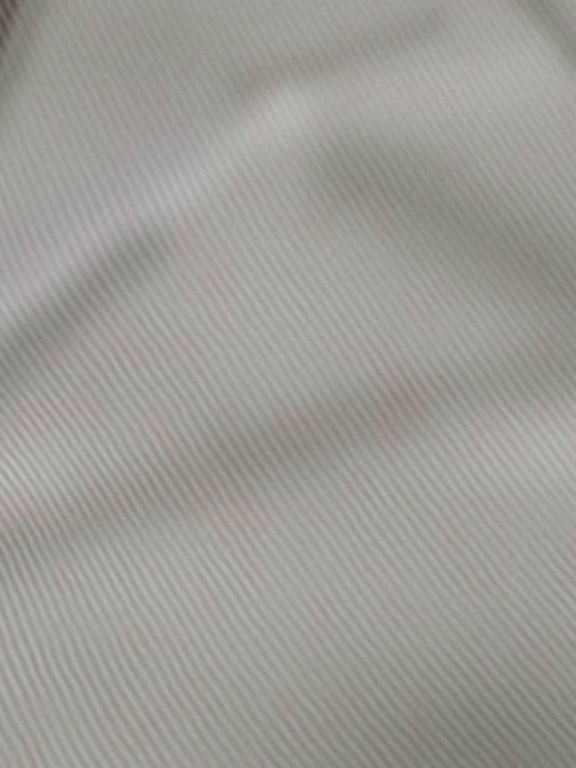
Reproduce this texture procedurally as a Shadertoy shader.

```glsl
// Softly creased pale grey twill cloth with fine diagonal ribs and faint pink mottling.

const vec3 CLOTH = vec3(0.625, 0.624, 0.599);
const vec3 SHADOW_TINT = vec3(1.0, 1.0, 1.02);
const vec3 PINK_TINT = vec3(0.012, -0.012, -0.005);
const vec3 COOL_TINT = vec3(-0.002, -0.002, 0.026);
const vec3 CORNER_BROWN = vec3(0.37, 0.34, 0.31);
const float RIBS_ACROSS = 48.0;
const float RIB_SLANT = 0.66;
const float FOLD_DEPTH = 1.45;
const float GRAIN_CELLS = 300.0;

float hash(vec2 cell) {
    vec3 q = fract(vec3(cell.xyx) * 0.1031);
    q += dot(q, q.yzx + 33.33);
    return fract((q.x + q.y) * q.z);
}

float valueNoise(vec2 p) {
    vec2 cell = floor(p);
    vec2 f = fract(p);
    f = f * f * (3.0 - 2.0 * f);
    float low = mix(hash(cell), hash(cell + vec2(1, 0)), f.x);
    float high = mix(hash(cell + vec2(0, 1)), hash(cell + vec2(1, 1)), f.x);
    return mix(low, high, f.y);
}

// Layered noise, centred on zero.
float cloudNoise(vec2 p) {
    float sum = 0.0;
    float weight = 0.5;
    for (int i = 0; i < 4; i++) {
        sum += weight * (valueNoise(p) - 0.5);
        p = mat2(1.6, 1.2, -1.2, 1.6) * p + 7.3;
        weight *= 0.5;
    }
    return sum;
}

// Soft band around the segment from a to b.
float softBand(vec2 p, vec2 a, vec2 b, float width) {
    vec2 along = b - a;
    float t = clamp(dot(p - a, along) / dot(along, along), 0.0, 1.0);
    float d = length(p - a - along * t) / width;
    return exp(-d * d);
}

// Soft round patch with separate radii.
float softPatch(vec2 p, vec2 centre, vec2 radii) {
    vec2 d = (p - centre) / radii;
    return exp(-dot(d, d));
}

// Long crease across the middle, joined without overlap.
float middleCrease(vec2 p) {
    float left = softBand(p, vec2(-0.05, 0.36), vec2(0.40, 0.53), 0.060);
    float centre = softBand(p, vec2(0.40, 0.53), vec2(0.72, 0.63), 0.065);
    float right = softBand(p, vec2(0.72, 0.63), vec2(1.05, 0.70), 0.065);
    return max(max(0.8 * left, centre), 0.8 * right);
}

// Broad light and shade of the creases.
float foldShade(vec2 p) {
    p += 0.06 * vec2(cloudNoise(p * 3.0), cloudNoise(p * 3.0 + 19.0));
    float light = 0.0;
    light += 0.036 * softBand(p, vec2(-0.05, 0.75), vec2(0.50, 1.15), 0.045);
    light += 0.034 * softBand(p, vec2(0.52, 1.13), vec2(0.95, 1.22), 0.090);
    light += 0.026 * softPatch(p, vec2(0.45, 0.82), vec2(0.28, 0.16));
    light += 0.036 * softPatch(p, vec2(0.05, 0.52), vec2(0.20, 0.08));
    light += 0.042 * softPatch(p, vec2(1.0, 0.56), vec2(0.22, 0.09));
    light += 0.018 * softPatch(p, vec2(0.30, 0.33), vec2(0.35, 0.14));
    light -= 0.060 * softBand(p, vec2(-0.05, 0.64), vec2(0.24, 0.90), 0.055);
    light -= 0.034 * softBand(p, vec2(0.42, 1.18), vec2(0.75, 1.30), 0.040);
    light -= 0.060 * softBand(p, vec2(0.60, 1.03), vec2(1.02, 0.84), 0.090);
    light -= 0.050 * middleCrease(p);
    light -= 0.090 * softPatch(p, vec2(0.90, 0.0), vec2(0.42, 0.19));
    light -= 0.026 * softPatch(p, vec2(0.22, 1.25), vec2(0.22, 0.12));
    light -= 0.070 * softBand(p, vec2(-0.02, 1.13), vec2(0.06, 1.34), 0.035);
    light -= 0.070 * softBand(p, vec2(0.92, 1.36), vec2(1.02, 1.24), 0.035);
    return FOLD_DEPTH * light;
}

// Rib profile, bent by the cloth and faded when too fine to resolve.
float ribWave(vec2 p) {
    float bend = 0.22 * (p.x - 0.5) * (p.y - 0.6);
    bend -= 0.06 * softPatch(p, vec2(-0.05, 0.36), vec2(0.22, 0.22));
    bend += 0.030 * softPatch(p, vec2(0.05, 0.85), vec2(0.30, 0.20));
    bend += 0.016 * cloudNoise(p * 4.0) + 0.007 * cloudNoise(p * 22.0);
    float phase = RIBS_ACROSS * (p.x + RIB_SLANT * p.y + bend);
    float resolved = 1.0 - smoothstep(0.3, 0.7, fwidth(phase));
    return cos(6.28318 * phase) * resolved;
}

// Rib contrast: crisp at lower left, blurred at the top, broken along each rib.
float ribContrast(vec2 p) {
    float contrast = mix(0.027, 0.012, smoothstep(0.75, 1.25, p.y));
    contrast += 0.016 * softPatch(p, vec2(0.0, 0.40), vec2(0.30, 0.30));
    contrast -= 0.009 * softPatch(p, vec2(0.9, 0.85), vec2(0.25, 0.15));
    return contrast * (1.0 + 1.2 * cloudNoise(p * 12.0) + 1.2 * cloudNoise(p * 45.0));
}

void mainImage(out vec4 fragColor, in vec2 fragCoord) {
    vec2 p = fragCoord / iResolution.xy * vec2(1.0, 4.0 / 3.0);

    // Creases, ribs and fine grain
    float light = foldShade(p) + ribContrast(p) * ribWave(p);
    light += 0.026 * cloudNoise(p * 6.0) + 0.024 * cloudNoise(p * 90.0);
    light += 0.024 * (valueNoise(p * GRAIN_CELLS) - 0.5);
    vec3 color = CLOTH + light * SHADOW_TINT;

    // Pink mottling and a cool sheen on the upper left fold
    float pink = smoothstep(0.0, 0.24, cloudNoise(p * 18.0 + 4.0));
    pink += 0.4 * softBand(p, vec2(0.0, 0.40), vec2(0.70, 0.62), 0.08);
    pink += 0.4 * softPatch(p, vec2(0.18, 0.76), vec2(0.22, 0.18));
    color += PINK_TINT * pink;
    color += COOL_TINT * softBand(p, vec2(-0.05, 0.82), vec2(0.30, 1.04), 0.09);

    // Dark neighbouring layer in the upper left corner
    float edge = p.x - 0.34 * (p.y - 1.20);
    float corner = 1.0 - smoothstep(-0.025, 0.008, edge);
    color = mix(color, CORNER_BROWN + 0.05 * ribWave(p), 0.9 * corner);

    fragColor = vec4(clamp(color, 0.0, 1.0), 1.0);
}
```
